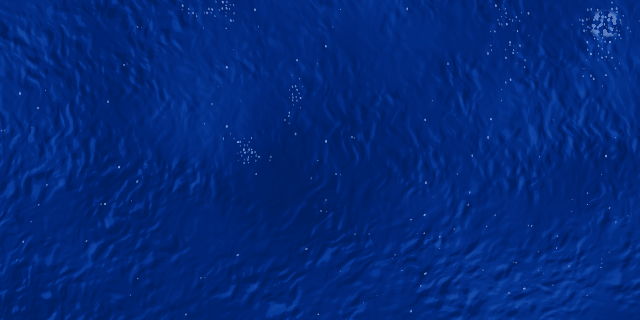
Reproduce this texture procedurally as a Shadertoy shader.

```glsl
const vec3 DEEP_BLUE = vec3(0.0, 0.118, 0.385);
const vec3 SEA_BLUE = vec3(0.003, 0.155, 0.485);
const vec3 CREST_BLUE = vec3(0.025, 0.22, 0.595);
const vec3 GLINT_BLUE = vec3(0.12, 0.32, 0.68);
const vec3 FOAM_BLUE = vec3(0.46, 0.6, 0.84);

// Foam patches: centre, radii
const vec4 PATCHES[6] = vec4[6](
    vec4(0.69, 0.98, 0.10, 0.04), vec4(0.77, 0.53, 0.055, 0.045),
    vec4(0.92, 0.69, 0.025, 0.08), vec4(1.58, 0.87, 0.05, 0.11),
    vec4(1.90, 0.92, 0.08, 0.06), vec4(1.88, 0.81, 0.06, 0.05));

float hash(vec2 p) {
    return fract(sin(dot(p, vec2(127.1, 311.7))) * 43758.55);
}

vec2 hash2(vec2 p) {
    return vec2(hash(p), hash(p + vec2(37.3, 91.7)));
}

float noise(vec2 p) {
    vec2 cell = floor(p), f = fract(p);
    f = f * f * (3.0 - 2.0 * f);
    float low = mix(hash(cell), hash(cell + vec2(1, 0)), f.x);
    float high = mix(hash(cell + vec2(0, 1)), hash(cell + vec2(1, 1)), f.x);
    return mix(low, high, f.y);
}

float fbm(vec2 p) {
    float sum = 0.0, gain = 0.5;
    for (int i = 0; i < 4; i++) {
        sum += gain * noise(p);
        p = mat2(1.6, 1.2, -1.2, 1.6) * p + 5.7;
        gain *= 0.55;
    }
    return sum;
}

float blob(vec2 p, vec2 centre, vec2 radii) {
    vec2 q = (p - centre) / radii;
    return exp(-dot(q, q));
}

vec2 rotate(vec2 p, float angle) {
    float c = cos(angle), s = sin(angle);
    return vec2(c * p.x + s * p.y, c * p.y - s * p.x);
}

// Direction along the wave crests, turning across the canvas
float crestAngle(vec2 p) {
    float left = mix(0.9, 2.1, smoothstep(0.3, 0.9, p.y));
    float right = mix(0.45, 1.75, smoothstep(0.05, 0.65, p.y));
    return mix(left, right, smoothstep(0.2, 1.6, p.x));
}

// Sum of scattered short wave packets aligned with the crests
float ripples(vec2 p, float size, float seed) {
    vec2 grid = p / size, cell = floor(grid);
    float sum = 0.0;
    for (int i = 0; i < 18; i++) {
        int k = i / 2;
        vec2 id = cell + vec2(k % 3 - 1, k / 3 - 1);
        vec2 key = id + seed + 71.0 * float(i % 2);
        vec2 centre = id + hash2(key);
        vec2 offset = grid - centre;
        float window = max(0.0, 1.0 - dot(offset, offset));
        float angle = crestAngle(centre * size) + 1.2 * (hash(key + 9.1) - 0.5);
        float across = rotate(offset, angle).y;
        float frequency = mix(4.0, 9.0, hash(key + 3.7));
        sum += window * window * cos(frequency * across + 6.28 * hash(key + 5.3));
    }
    return sum;
}

// Soft water with sparse, crisp lit and shaded facets
float facets(float wave) {
    float lit = smoothstep(0.5, 0.95, wave) * (0.5 + 0.5 * wave);
    float shaded = smoothstep(0.55, 1.05, -wave);
    return 0.42 * wave + 0.75 * lit - 0.6 * shaded;
}

float foamDensity(vec2 p) {
    float density = 0.0;
    for (int i = 0; i < 6; i++) {
        density = max(density, blob(p, PATCHES[i].xy, PATCHES[i].zw));
    }
    density *= smoothstep(0.25, 0.6, noise(p * 28.0));
    return 0.7 * density + 0.002 + 0.025 * blob(p, vec2(1.75, 0.25), vec2(0.5, 0.22));
}

float foamSpecks(vec2 p, float size, float pixel) {
    vec2 cell = floor(p / size);
    vec2 centre = cell + mix(vec2(0.25), vec2(0.75), hash2(cell + 11.0));
    vec2 q = rotate(p / size - centre, crestAngle(p)) * vec2(1.0, 1.4);
    float radius = mix(0.15, 0.4, hash(cell + 23.0));
    float edge = pixel / size;
    float present = step(hash(cell + 47.0), foamDensity(centre * size));
    float brightness = mix(0.35, 1.0, hash(cell + 59.0));
    return present * brightness * (1.0 - smoothstep(radius - 0.5 * edge, radius + 0.5 * edge, length(q)));
}

void mainImage(out vec4 fragColor, in vec2 fragCoord) {
    float pixel = 1.0 / iResolution.y;
    vec2 p = fragCoord * pixel;

    // Broad light and dark water
    float calm = max(blob(p, vec2(1.1, 0.85), vec2(0.45, 0.28)), blob(p, vec2(0.88, 0.43), vec2(0.2, 0.15)));
    float tone = 0.46 + 0.9 * (fbm(p * 3.0 + 3.0) - 0.5);
    tone += 0.16 * blob(p, vec2(0.2, 0.7), vec2(0.45, 0.4));
    tone += 0.24 * blob(p, vec2(1.7, 0.15), vec2(0.5, 0.22));
    tone -= 0.26 * blob(p, vec2(0.88, 0.43), vec2(0.25, 0.18));
    tone -= 0.24 * blob(p, vec2(0.35, 0.03), vec2(0.4, 0.12));
    tone -= 0.2 * blob(p, vec2(1.9, 0.47), vec2(0.25, 0.1));

    // Wavelets in broken groups, weaker over the calm water
    vec2 warped = p + 0.025 * (vec2(noise(p * 18.0), noise(p * 18.0 + 40.0)) - 0.5);
    float wave = 0.6 * ripples(warped, 0.06, 0.0) + 0.65 * ripples(warped, 0.034, 130.0);
    wave += 0.25 * ripples(warped, 0.018, 260.0);
    float group = smoothstep(0.2, 0.8, noise(p * 9.0 + 17.0));
    float strength = mix(0.36, 0.1, calm) * mix(0.4, 1.5, group);
    tone += strength * facets(wave);

    vec3 colour = mix(DEEP_BLUE, SEA_BLUE, clamp(tone * 2.0, 0.0, 1.0));
    colour = mix(colour, CREST_BLUE, clamp(tone * 2.0 - 1.0, 0.0, 1.0));
    colour = mix(colour, GLINT_BLUE, clamp(tone - 1.05, 0.0, 0.6));

    // Scattered foam and one dense raft
    float raft = blob(p, vec2(1.89, 0.925), vec2(0.055, 0.045));
    float lace = smoothstep(0.42, 0.54, noise(rotate(p, 0.6) * 100.0)) * smoothstep(0.3, 0.6, raft);
    float foam = max(foamSpecks(p, 0.0115, pixel), 0.75 * lace);
    fragColor = vec4(mix(colour, FOAM_BLUE, foam), 1.0);
}
```
